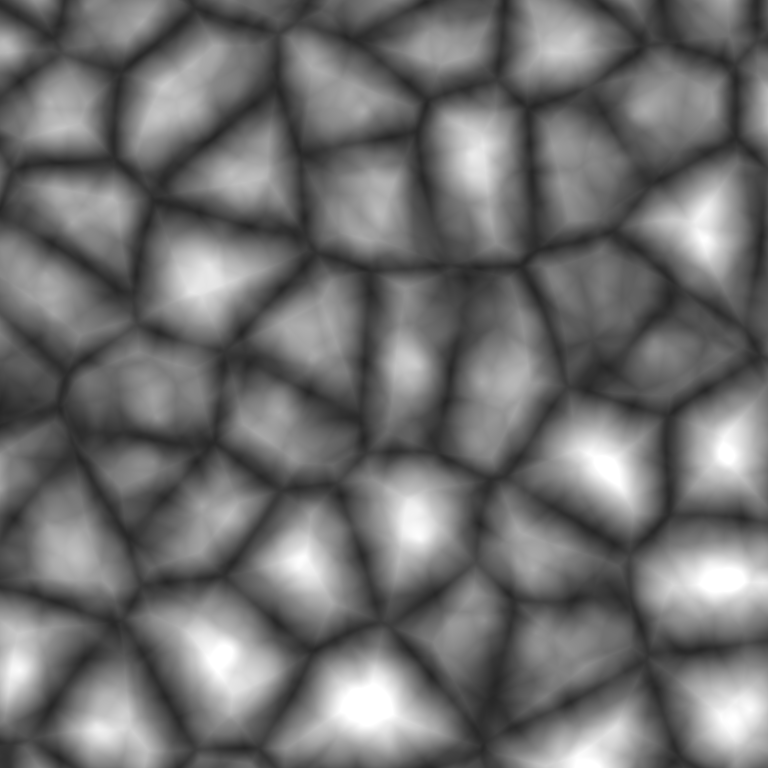
Write a WebGL 2 fragment shader that draws this texture.

```glsl
#version 300 es
precision highp float;
// Grey crackled relief: bright faceted cells split by soft dark creases.

uniform vec2 u_resolution;
out vec4 fragColor;

vec2 hash2(vec2 p) {
  vec3 q = fract(vec3(p.xyx) * vec3(0.1031, 0.1030, 0.0973));
  q += dot(q, q.yzx + 33.33);
  return fract((q.xx + q.yz) * q.zy);
}

// Gap between the two nearest cell points: zero on creases, high inside cells.
float crackle(vec2 p) {
  vec2 cell = floor(p);
  float nearest = 9.0;
  float second = 9.0;
  for (int y = -2; y <= 2; y++) {
    for (int x = -2; x <= 2; x++) {
      vec2 id = cell + vec2(x, y);
      float d = distance(p, id + hash2(id + 40.0));
      second = min(second, max(nearest, d));
      nearest = min(nearest, d);
    }
  }
  float gap = second - nearest;
  return sqrt(gap * gap + 0.0005); // rounds the crease floor
}

// Layered sines that bend the cell walls slightly.
vec2 bend(vec2 p) {
  return 0.035 * sin(p.yx * 2.3 + vec2(0.4, 2.1))
       + 0.015 * sin(p.yx * 5.1 + p * 1.7 + vec2(3.0, 1.2));
}

void main() {
  vec2 uv = gl_FragCoord.xy / min(u_resolution.x, u_resolution.y);
  vec2 p = uv * 6.4 + 3.7;
  p += bend(p);

  // Large facets carry the contrast, finer layers add faint inner creases.
  float height = 0.92 * crackle(p);
  height += 0.17 * crackle(p * 1.9 + 17.3);
  height += 0.06 * crackle(p * 3.7 + 51.9);

  float grey = clamp(0.125 + height, 0.0, 1.0);
  fragColor = vec4(vec3(grey), 1.0);
}
```
